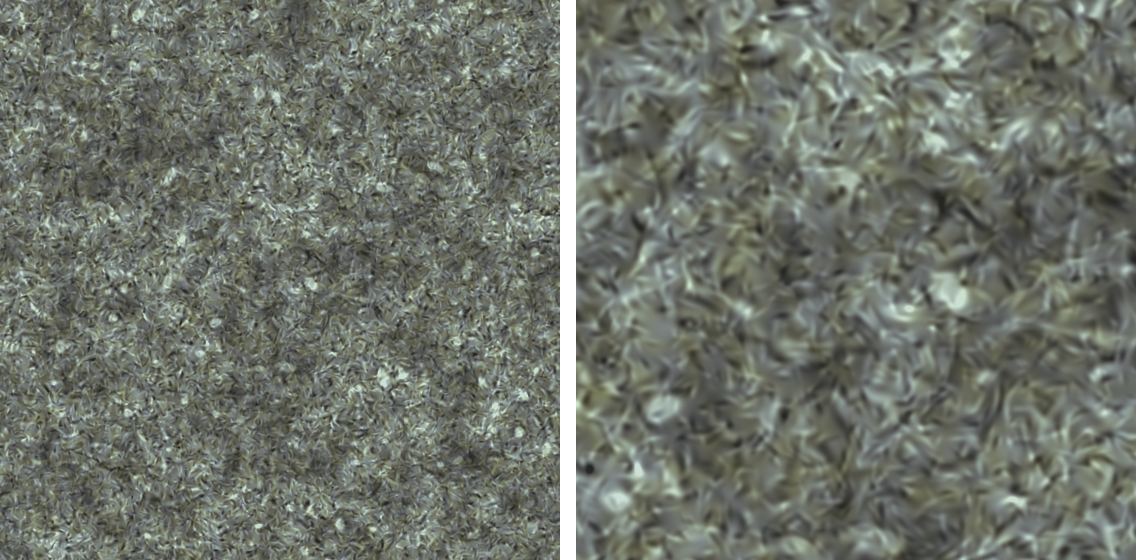
Left: the whole. Right: its middle third, enlarged.
Write a Shadertoy shader that draws this texture.

```glsl
#define COARSE_CELLS 42.0
#define FINE_CELLS 74.0
#define FLECK_CELLS 34.0
#define FLECK_SHARE 0.035
#define BASE_TONE 0.425
#define COARSE_CONTRAST 0.19
#define FINE_CONTRAST 0.18
#define FLECK_GLOW 0.24
#define TINT_STRENGTH 0.19
#define SHADOW_COLOR vec3(0.985, 1.0, 0.915)
#define LIGHT_COLOR vec3(0.910, 1.0, 0.925)

const float TAU = 6.28318;

// Integer hash: three values in 0..1 per lattice point
vec3 hash3(vec2 cell, float seed) {
    uvec3 v = uvec3(ivec3(vec3(cell, seed))) * 1664525u + 1013904223u;
    v.x += v.y * v.z; v.y += v.z * v.x; v.z += v.x * v.y;
    v ^= v >> 16u;
    v.x += v.y * v.z; v.y += v.z * v.x; v.z += v.x * v.y;
    return vec3(v >> 8u) / 16777216.0;
}

float cornerSlope(vec2 cell, vec2 offset, float seed) {
    float angle = TAU * hash3(cell, seed).x;
    return dot(vec2(cos(angle), sin(angle)), offset);
}

float gradientNoise(vec2 p, float seed) {
    vec2 i = floor(p), f = p - i;
    vec2 w = f * f * f * (f * (f * 6.0 - 15.0) + 10.0);
    vec2 e = vec2(1.0, 0.0);
    float low = mix(cornerSlope(i, f, seed),
                    cornerSlope(i + e.xy, f - e.xy, seed), w.x);
    float high = mix(cornerSlope(i + e.yx, f - e.yx, seed),
                     cornerSlope(i + e.xx, f - e.xx, seed), w.x);
    return mix(low, high, w.y);
}

// Scattered elongated needles; ripple splits each into parallel laths
float laths(vec2 p, float ripple, float share, float seed) {
    vec2 home = floor(p);
    float sum = 0.0;
    for (int y = -1; y <= 1; y++)
    for (int x = -1; x <= 1; x++)
    for (int k = 0; k < 3; k++) {
        vec2 cell = home + vec2(x, y);
        float id = seed + float(k) * 2.0;
        vec3 place = hash3(cell, id);
        vec3 form = hash3(cell, id + 1.0);
        if (form.z > share) continue;
        float angle = TAU * place.z;
        vec2 axis = vec2(cos(angle), sin(angle));
        vec2 d = p - cell - place.xy;
        vec2 q = vec2(dot(d, axis), dot(d, vec2(-axis.y, axis.x)));
        vec2 size = vec2(mix(0.24, 0.46, form.x), mix(0.15, 0.26, form.y));
        vec2 r = q / size;
        float bend = 0.2 * q.x * q.x;
        float wave = cos(ripple * (q.y + bend + form.x));
        sum += mix(0.35, 1.0, form.y) * exp(-dot(r, r)) * wave;
    }
    return sum;
}

void mainImage(out vec4 fragColor, in vec2 fragCoord) {
    vec2 uv = fragCoord / iResolution.y;

    // Gentle warp curves the laths
    vec2 warp = vec2(gradientNoise(uv * 24.0, 1.0), gradientNoise(uv * 24.0, 2.0));
    vec2 p = uv + 0.005 * warp;

    // Broad clouds and grain-sized patches
    float clouds = gradientNoise(uv * 5.0, 3.0);
    float patches = gradientNoise(p * 14.0, 4.0);
    float clusters = gradientNoise(p * 28.0, 8.0);
    float grain = gradientNoise(p * 56.0, 5.0);
    float tone = BASE_TONE + 0.10 * clouds + 0.16 * patches
               + 0.14 * clusters + 0.16 * grain;

    // Lath texture, stronger inside bright patches
    float relief = COARSE_CONTRAST * laths(p * COARSE_CELLS, 9.0, 1.0, 10.0)
                 + FINE_CONTRAST * laths(p * FINE_CELLS, 8.0, 1.0, 20.0);
    tone += relief * (1.0 + 0.6 * patches + 0.4 * clouds);

    // Sparse bright flecks with crisp sides and a skew toward highlights
    float flecks = laths(p * FLECK_CELLS, 0.0, FLECK_SHARE, 30.0);
    tone += FLECK_GLOW * smoothstep(0.08, 0.55, flecks);
    float lift = tone - BASE_TONE;
    tone = clamp(tone + 0.45 * lift * lift, 0.15, 0.88);

    // Warm olive against cool slate, fading in the highlights
    float tint = gradientNoise(p * 66.0, 6.0) + 0.6 * gradientNoise(p * 22.0, 7.0);
    tint = min(tint, 0.4) * (1.0 - 0.6 * smoothstep(0.5, 0.75, tone));
    vec3 color = tone * mix(SHADOW_COLOR, LIGHT_COLOR, smoothstep(0.32, 0.68, tone));
    color += tone * TINT_STRENGTH * tint * vec3(-0.12, 0.0, 1.0);

    fragColor = vec4(color, 1.0);
}
```
